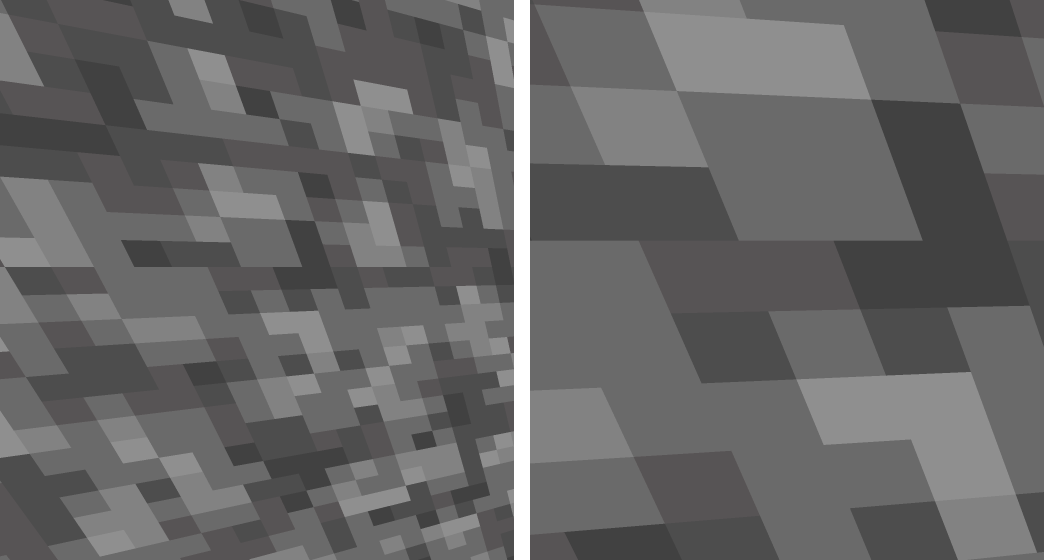
Left: the whole. Right: its middle third, enlarged.
This texture is drawn by a WebGL 2 fragment shader. Its source:

```glsl
#version 300 es
precision highp float;

uniform vec2 u_resolution;
out vec4 fragColor;

// Lines (a, b, c) of the tilted plane, in units of canvas height
const vec3 HORIZON = vec3(-0.3804, 0.1755, 0.8245);
const vec3 COLUMN_AXIS = 10.67 * vec3(1.0, 0.6055, -0.3169);
const vec3 ROW_AXIS = 17.57 * vec3(0.0, -1.0, 0.5234);
const vec2 GRID_SHIFT = vec2(-0.1, 0.0);

// Stones, measured in cells, and their ragged outline
const float STONE_SPACING = 4.5;
const float STONE_SCATTER = 0.6;
const float RAGGEDNESS = 0.35;
const float CORE_RADIUS = 0.25;
const float RIM_RADIUS = 0.425;

// Shares of the tones inside the cores and the gaps
const float HIGHLIGHT_SHARE = 0.36;
const float SHADOW_SHARE = 0.16;
const float WARM_SHARE = 0.38;

const vec3 HIGHLIGHT = vec3(0.56);
const vec3 CORE = vec3(0.51);
const vec3 RIM = vec3(0.415);
const vec3 WARM_GAP = vec3(0.343, 0.328, 0.332);
const vec3 GAP = vec3(0.302);
const vec3 SHADOW = vec3(0.256);

const int SAMPLES = 3;

float hash(vec2 p) {
    return fract(sin(dot(p, vec2(127.1, 311.7))) * 43758.5453);
}

vec2 hash2(vec2 p) {
    return vec2(hash(p + 17.3), hash(p + 71.9));
}

// Perspective projection onto the grid of cells
vec2 planePosition(vec2 p) {
    vec3 point = vec3(p, 1.0);
    vec2 plane = vec2(dot(COLUMN_AXIS, point), dot(ROW_AXIS, point));
    return plane / dot(HORIZON, point) + GRID_SHIFT;
}

// Distance to the nearest scattered stone centre
float stoneDistance(vec2 p) {
    vec2 home = floor(p);
    float nearest = 2.0;
    for (int y = -1; y <= 1; y++) {
        for (int x = -1; x <= 1; x++) {
            vec2 tile = home + vec2(x, y);
            vec2 centre = tile + 0.5 + STONE_SCATTER * (hash2(tile) - 0.5);
            nearest = min(nearest, distance(p, centre));
        }
    }
    return nearest;
}

// One flat tone per cell: bright core, grey rim or dark gap
vec3 cellColor(vec2 cell) {
    float d = stoneDistance((cell + 0.5) / STONE_SPACING);
    d += RAGGEDNESS * (hash(cell + 5.7) - 0.5);
    float pick = hash(cell + 39.1);
    if (d < CORE_RADIUS) return pick < HIGHLIGHT_SHARE ? HIGHLIGHT : CORE;
    if (d < RIM_RADIUS) return RIM;
    if (pick < SHADOW_SHARE) return SHADOW;
    return pick < SHADOW_SHARE + WARM_SHARE ? WARM_GAP : GAP;
}

void main() {
    // Supersampling smooths the cell edges
    vec3 color = vec3(0.0);
    for (int y = 0; y < SAMPLES; y++) {
        for (int x = 0; x < SAMPLES; x++) {
            vec2 offset = (vec2(x, y) + 0.5) / float(SAMPLES) - 0.5;
            vec2 p = (gl_FragCoord.xy + offset) / u_resolution.y;
            color += cellColor(floor(planePosition(p)));
        }
    }
    fragColor = vec4(color / float(SAMPLES * SAMPLES), 1.0);
}
```
